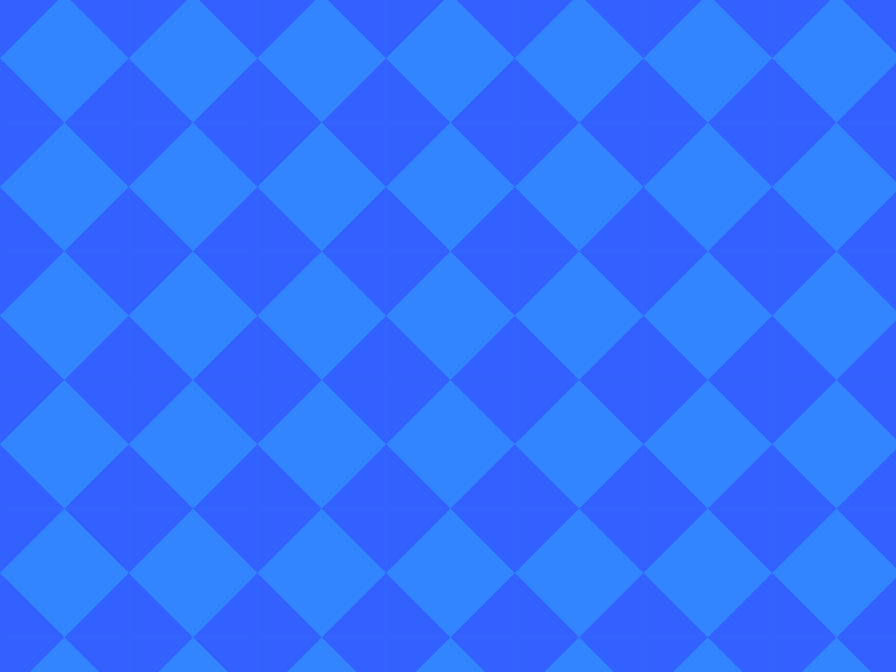
Write a Shadertoy shader that draws this pattern.

```glsl
// Blue harlequin check: rows of light diamonds on a darker ground with faint tile seams.

const float TILE_SIZE  = 0.19151;             // tile side, in canvas heights
const vec2  TILE_START = vec2(0.0, -0.0091);  // tile corner, from the top left
const float SEAM_WIDTH = 0.0052;              // in canvas heights
const vec3  GROUND     = vec3(0.200, 0.380, 1.0);
const vec3  SEAM       = vec3(0.200, 0.390, 1.0);
const vec3  DIAMOND    = vec3(0.200, 0.522, 1.0);

// Signed distance to a diamond whose corners touch the tile sides.
float diamondDistance(vec2 p, float halfDiagonal) {
    return (abs(p.x) + abs(p.y) - halfDiagonal) * inversesqrt(2.0);
}

// Distance to the nearest side of the tile.
float sideDistance(vec2 p, float halfSide) {
    return halfSide - max(abs(p.x), abs(p.y));
}

// Coverage of a shape, smoothed across one pixel.
float coverage(float dist, float pixel) {
    return clamp(0.5 - dist / pixel, 0.0, 1.0);
}

void mainImage(out vec4 fragColor, in vec2 fragCoord) {
    float pixel = 1.0 / iResolution.y;
    vec2 pos = vec2(fragCoord.x, iResolution.y - fragCoord.y) * pixel;

    // Centred coordinates within the repeating tile
    vec2 local = (fract((pos - TILE_START) / TILE_SIZE) - 0.5) * TILE_SIZE;
    float halfTile = 0.5 * TILE_SIZE;

    // Seams lie beneath the diamonds
    float seam = coverage(sideDistance(local, halfTile) - 0.5 * SEAM_WIDTH, pixel);
    float diamond = coverage(diamondDistance(local, halfTile), pixel);

    vec3 color = mix(GROUND, SEAM, seam);
    color = mix(color, DIAMOND, diamond);
    fragColor = vec4(color, 1.0);
}
```
